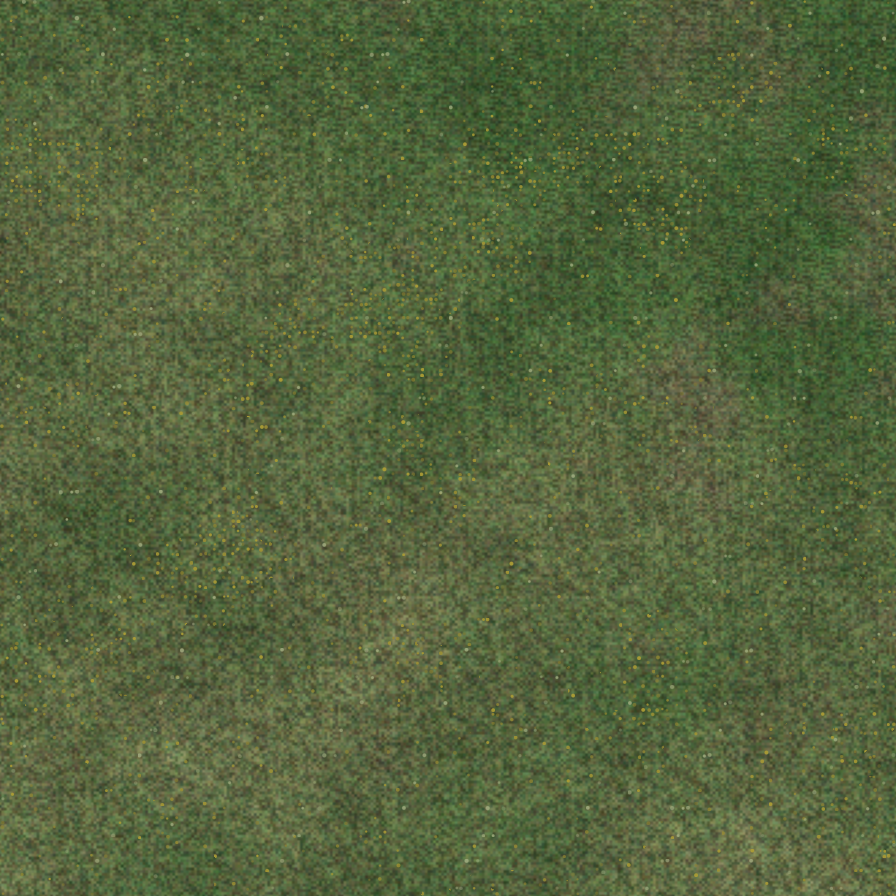
This texture is drawn by a Shadertoy shader. Its source:

```glsl
// Mown meadow seen from above: mottled green and dry turf with a fine grain,
// sprinkled with clustered yellow flowers and a few pale specks.
// Layered value noise sets the turf; jittered grid cells place the flowers.

const vec3 LUSH_GREEN = vec3(0.262, 0.364, 0.200);
const vec3 DRY_GRASS  = vec3(0.382, 0.416, 0.270);
const vec3 BARE_SOIL  = vec3(0.385, 0.370, 0.275);
const vec3 YELLOW     = vec3(0.680, 0.620, 0.210);
const vec3 OCHRE      = vec3(0.500, 0.460, 0.180);
const vec3 PALE       = vec3(0.660, 0.700, 0.520);

const float PATCH_SCALE    = 4.0;    // broad turf patches across the canvas
const float CLUSTER_SCALE  = 11.0;   // flower clusters across the canvas
const float GRAIN_SCALE    = 330.0;  // finest blades across the canvas
const float GRAIN_CONTRAST = 0.78;
const float HUE_JITTER     = 0.13;
const float FLOWER_CELLS   = 190.0;
const float FLOWER_DENSITY = 0.34;
const float PALE_CELLS     = 170.0;
const float PALE_DENSITY   = 0.012;

float hash(vec2 p) {
    return fract(sin(dot(p, vec2(127.1, 311.7))) * 43758.5453);
}

float valueNoise(vec2 p) {
    vec2 cell = floor(p);
    vec2 f = fract(p);
    f = f * f * (3.0 - 2.0 * f);
    float low  = mix(hash(cell), hash(cell + vec2(1.0, 0.0)), f.x);
    float high = mix(hash(cell + vec2(0.0, 1.0)), hash(cell + 1.0), f.x);
    return mix(low, high, f.y);
}

// Octaves of noise, each turned to hide the grid; the mean is 0.5.
float fbm(vec2 p) {
    float sum = 0.0, weight = 0.5, total = 0.0;
    for (int i = 0; i < 5; i++) {
        sum += weight * valueNoise(p);
        total += weight;
        p = mat2(1.6, 1.2, -1.2, 1.6) * p + 17.3;
        weight *= 0.55;
    }
    return sum / total;
}

// Zero-centred grain from two fine layers.
float grain(vec2 uv, float seed) {
    float fine   = valueNoise(uv * GRAIN_SCALE + seed);
    float coarse = valueNoise(uv * GRAIN_SCALE * 0.47 + seed + 31.7);
    return 0.6 * fine + 0.4 * coarse - 0.5;
}

// Soft dot kept inside its grid cell; returns coverage and a random shade.
vec2 speck(vec2 uv, float cells, float density, float seed) {
    vec2 p = uv * cells;
    vec2 cell = floor(p) + seed;
    vec2 centre = 0.32 + 0.36 * vec2(hash(cell + 3.1), hash(cell + 7.7));
    float radius = mix(0.22, 0.42, hash(cell + 11.3));
    float blur = max(0.16, 0.6 * cells / iResolution.y);
    float dist = length(fract(p) - centre);
    float dot_ = 1.0 - smoothstep(radius - blur, radius + blur, dist);
    return vec2(dot_ * step(hash(cell), density), hash(cell + 19.9));
}

void mainImage(out vec4 fragColor, in vec2 fragCoord) {
    vec2 uv = fragCoord / iResolution.y;

    // Broad turf tone: drier to the left and below, lusher at upper right
    float patches = fbm(uv * PATCH_SCALE + 5.2);
    float slope = 0.5 - 0.5 * (uv.x + uv.y);
    float dryness = clamp(0.48 + 1.9 * (patches - 0.5) + 0.5 * slope, 0.0, 1.0);
    vec3 color = mix(LUSH_GREEN, DRY_GRASS, dryness);

    // Faint worn soil and uneven light
    float soil = smoothstep(0.62, 0.80, fbm(uv * 7.0 + 41.0));
    color = mix(color, BARE_SOIL, 0.6 * soil);
    color *= 1.0 + 0.30 * (fbm(uv * 13.0 + 63.0) - 0.5);

    // Fine blades: brightness, then a red-green and a blue shift
    color *= 1.0 + GRAIN_CONTRAST * grain(uv, 0.0);
    float warm = grain(uv, 83.0);
    float cool = grain(uv, 157.0);
    color += HUE_JITTER * vec3(warm, -0.35 * warm, 0.7 * cool);

    // Yellow flowers gathered in ragged clusters
    float cluster = smoothstep(0.46, 0.76, fbm(uv * CLUSTER_SCALE + 91.0));
    float region = smoothstep(0.30, 0.65, fbm(uv * 3.0 + 27.0));
    float density = FLOWER_DENSITY * (0.06 + cluster * (0.3 + 0.7 * region));
    vec2 flower = speck(uv, FLOWER_CELLS, density, 0.0);
    vec3 petal = mix(OCHRE, YELLOW, flower.y);
    color = mix(color, petal, flower.x * mix(0.45, 0.95, flower.y));

    // Scattered pale specks
    vec2 pale = speck(uv + 0.37, PALE_CELLS, PALE_DENSITY, 211.0);
    color = mix(color, PALE, pale.x * mix(0.3, 0.85, pale.y));

    fragColor = vec4(clamp(color, 0.0, 1.0), 1.0);
}
```
